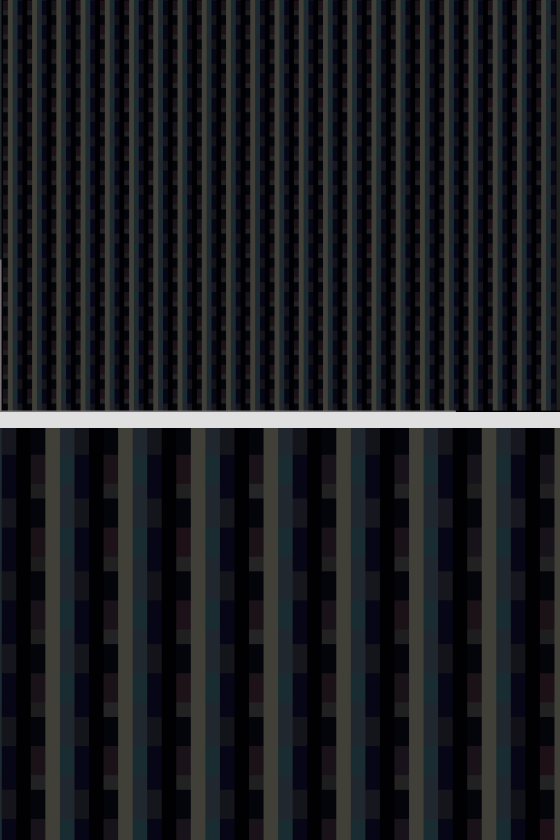
Top: the whole. Bottom: its middle third, enlarged.
Reproduce this pattern procedurally as a WebGL 1 fragment shader.

```glsl
precision highp float;
// Dark woven stripes: olive and teal threads beside columns of navy and maroon blocks.

uniform vec2 u_resolution;

const vec2 REPEATS = vec2(23.1, 16.97);  // motifs across and down
const float CELLS = 5.0;                 // cells per motif side
const vec2 OFFSET = vec2(1.62, 0.12);    // grid shift in cells

const vec3 BLACK = vec3(0.004, 0.004, 0.010);
const vec3 OLIVE = vec3(0.250, 0.250, 0.220);
const vec3 TEAL = vec3(0.098, 0.172, 0.192);
const vec3 SLATE = vec3(0.130, 0.152, 0.182);
const vec3 NAVY = vec3(0.022, 0.022, 0.085);
const vec3 INK = vec3(0.016, 0.014, 0.045);
const vec3 CHARCOAL = vec3(0.080, 0.080, 0.108);
const vec3 MAROON = vec3(0.112, 0.068, 0.092);
const vec3 ASH = vec3(0.128, 0.128, 0.132);
const vec3 PALE = vec3(0.480, 0.460, 0.470);

// Random gradient at a lattice point
vec2 gradientAt(vec2 p) {
  float angle = 6.2832 * fract(sin(dot(p, vec2(127.1, 311.7))) * 4375.85);
  return vec2(cos(angle), sin(angle));
}

// Gradient noise, about -0.7 to 0.7
float gradientNoise(vec2 p) {
  vec2 i = floor(p);
  vec2 f = p - i;
  vec2 s = f * f * f * (f * (f * 6.0 - 15.0) + 10.0);
  vec2 e = vec2(1.0, 0.0);
  float low = mix(dot(gradientAt(i), f),
                  dot(gradientAt(i + e.xy), f - e.xy), s.x);
  float high = mix(dot(gradientAt(i + e.yx), f - e.yx),
                   dot(gradientAt(i + e.xx), f - e.xx), s.x);
  return mix(low, high, s.y);
}

// Coverage of the repeating band [start, start + width], with wrapped edges
float band(float x, float start, float width, float period, float blur) {
  float fromCentre = x - start - 0.5 * width;
  float d = abs(mod(fromCentre + 0.5 * period, period) - 0.5 * period);
  return clamp((0.5 * width - d) / blur + 0.5, 0.0, 1.0);
}

// One woven motif, repeated over the cell grid
vec3 weave(vec2 cell, vec2 blur) {
  float upper = band(cell.y, 0.0, 2.0, CELLS, blur.y);
  float middle = band(cell.y, 2.0, 1.0, CELLS, blur.y);
  float lower = band(cell.y, 3.0, 2.0, CELLS, blur.y);

  // Uneven dye from one repeat to the next
  vec2 id = floor(cell / CELLS);
  float dye = gradientNoise(id * 0.37 + 0.21);
  float fade = gradientNoise(id * 0.61 + 7.43);

  vec3 thread = mix(SLATE, TEAL, upper);
  vec3 blocks = mix(NAVY, CHARCOAL * (1.0 + 0.35 * dye), lower);
  vec3 warm = mix(MAROON, CHARCOAL, clamp(0.3 + dye, 0.0, 0.7));
  vec3 flecks = warm * upper + ASH * (1.0 + 0.3 * fade) * middle + INK * lower;

  vec3 color = OLIVE * band(cell.x, 0.0, 1.0, CELLS, blur.x);
  color += thread * band(cell.x, 1.0, 1.0, CELLS, blur.x);
  color += blocks * band(cell.x, 2.0, 1.0, CELLS, blur.x);
  color += BLACK * band(cell.x, 3.0, 1.0, CELLS, blur.x);
  color += flecks * band(cell.x, 4.0, 1.0, CELLS, blur.x);
  return color;
}

// Soft step across one pixel
float edge(float limit, float x, float pixel) {
  return clamp((x - limit) / pixel + 0.5, 0.0, 1.0);
}

// Narrow worn selvedge around the cloth
vec3 selvedge(vec3 color, vec2 uv, vec2 pixel) {
  float left = 1.0 - edge(0.0028, uv.x, pixel.x);
  float right = edge(0.9935, uv.x, pixel.x);
  float bottom = 1.0 - edge(0.0035, uv.y, pixel.y);
  float bleached = 1.0 - edge(0.37, uv.y, pixel.y);
  float torn = edge(0.814, uv.x, pixel.x);
  color = mix(color, ASH, right);
  color = mix(color, mix(SLATE, PALE, bleached), left);
  return mix(color, mix(PALE, BLACK, torn), bottom);
}

void main() {
  vec2 pixel = 1.0 / u_resolution;
  vec2 uv = gl_FragCoord.xy * pixel;
  vec2 density = REPEATS * CELLS;
  vec2 cell = vec2(uv.x, 1.0 - uv.y) * density - OFFSET;
  vec3 color = weave(cell, density * pixel);
  gl_FragColor = vec4(selvedge(color, uv, pixel), 1.0);
}
```
